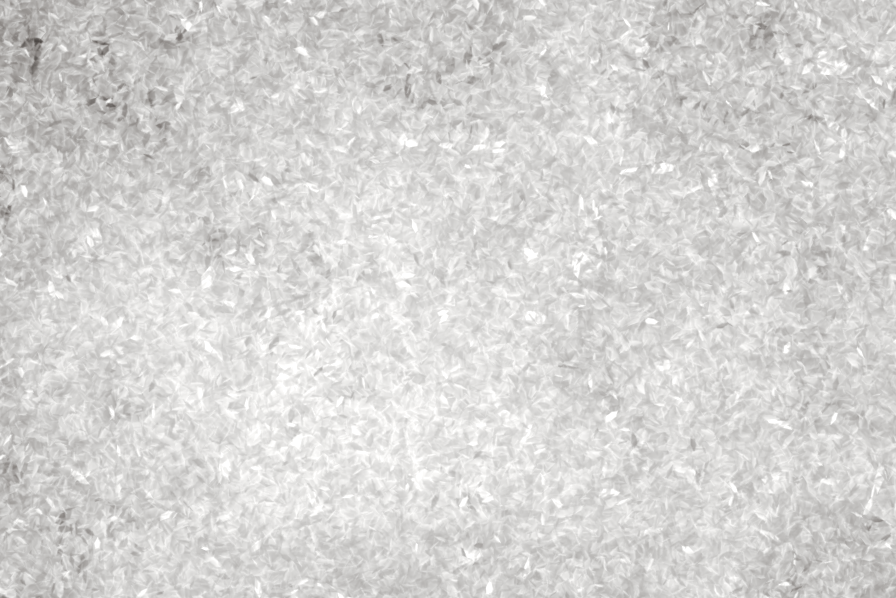
Reproduce this texture procedurally as a WebGL 1 fragment shader.

```glsl
precision highp float;
// Crushed ice: layers of small translucent shards under soft, uneven light.

uniform vec2 u_resolution;

const int LAYERS = 9;
const float COARSE_CELLS = 17.0;    // shard cells per canvas height, first layer
const float LAYER_GROWTH = 1.2;     // each layer is finer by this factor
const float EDGE_SOFTNESS = 0.0022; // in canvas heights
const float SHARD_OPACITY = 0.62;
const float CONTRAST_SHADE = 0.165;
const float CONTRAST_LIGHT = 0.115;
const float DARK_GAP_SHARE = 0.09;
const float GLINT_SHARE = 0.035;
const float BASE_LIGHT = 0.855;
const vec2 GLOW_CENTER = vec2(0.31, 0.26);
const vec3 SHADE_TINT = vec3(0.016, -0.002, -0.014);
const vec3 LIGHT_TINT = vec3(0.004, 0.001, -0.005);

float hash(vec2 p) {
  vec3 q = fract(vec3(p.xyx) * 0.1031);
  q += dot(q, q.yzx + 33.33);
  return fract((q.x + q.y) * q.z);
}

vec2 hash2(vec2 p) {
  return vec2(hash(p + 17.3), hash(p + 61.7));
}

float noise(vec2 p) {
  vec2 i = floor(p);
  vec2 f = fract(p);
  f = f * f * (3.0 - 2.0 * f);
  return mix(mix(hash(i), hash(i + vec2(1.0, 0.0)), f.x),
             mix(hash(i + vec2(0.0, 1.0)), hash(i + 1.0), f.x), f.y);
}

float fbm(vec2 p) {
  float sum = 0.0;
  float weight = 0.5;
  for (int i = 0; i < 4; i++) {
    sum += weight * noise(p);
    p = p * 2.03 + 11.7;
    weight *= 0.5;
  }
  return sum;
}

vec2 rotate(vec2 p, float angle) {
  float c = cos(angle);
  float s = sin(angle);
  return vec2(c * p.x - s * p.y, s * p.x + c * p.y);
}

// Lays one layer of shards over the tone, where 0 is the local mean.
float layShards(float tone, vec2 p, float cells, float seed, float gaps) {
  vec2 g = rotate(p, seed * 1.7) * cells + seed * 37.0 + 100.0;
  vec2 home = floor(g);
  float soft = EDGE_SOFTNESS * cells;
  for (int y = -1; y <= 1; y++) {
    for (int x = -1; x <= 1; x++) {
      vec2 id = home + vec2(float(x), float(y));
      vec2 place = hash2(id);
      vec2 shape = hash2(id + 129.1);
      vec2 look = hash2(id + 311.9);
      float kind = hash(id + 487.3);

      // Skewed, tapered sliver
      vec2 q = rotate(g - id - 0.15 - 0.7 * place, 6.2832 * hash(id + 5.1));
      q.x += q.y * (look.y - 0.5) * 1.6;
      float len = mix(0.35, 0.8, shape.x);
      float wide = len * mix(0.18, 0.6, shape.y);
      float taper = mix(0.3, 0.95, look.y) * wide / len;
      float d = max(abs(q.y) + taper * (abs(q.x) + 0.4 * q.x) - wide,
                    abs(q.x) - len);
      float cover = smoothstep(soft, -soft, d);

      // Facet shading, with a bright rim on one long side
      float facet = 2.0 * look.x - 1.0 + 0.45 * q.y / wide;
      float dark = step(kind, DARK_GAP_SHARE) * gaps;
      float glint = step(1.0 - GLINT_SHARE, kind);
      facet += 1.2 * glint - 2.6 * dark;
      float rim = exp(-pow(d / (1.4 * soft), 2.0)) * step(0.0, q.y);
      float opacity = SHARD_OPACITY * mix(0.45, 1.15, place.x);
      tone = mix(tone, facet, cover * min(1.0, opacity + 0.3 * glint));
      tone += 0.4 * rim * cover * (look.x - 0.25);
    }
  }
  return tone;
}

// Glow at lower left, dim corners, shade along the left edge
float lighting(vec2 uv, vec2 p) {
  vec2 c = uv - 0.5;
  vec2 glow = (uv - GLOW_CENTER) * vec2(1.2, 1.0);
  float light = BASE_LIGHT + 0.065 * exp(-dot(glow, glow) * 13.0);
  light -= 0.17 * dot(c, c) + 0.055 * exp(-uv.x * 9.0);
  light -= 0.09 * exp(-3.5 * length(uv - vec2(0.0, 1.0)));
  return light + 0.13 * (fbm(p * 5.0 + 40.0) - 0.47);
}

void main() {
  vec2 uv = gl_FragCoord.xy / u_resolution;
  vec2 p = gl_FragCoord.xy / u_resolution.y;

  float light = lighting(uv, p);
  float shade = smoothstep(0.88, 0.68, light);
  float gaps = smoothstep(0.38, 0.66, fbm(p * 9.0 + 7.0)) * mix(0.55, 1.3, shade);

  float tone = 0.0;
  float cells = COARSE_CELLS;
  for (int i = 0; i < LAYERS; i++) {
    tone = layShards(tone, p, cells, float(i) + 1.0, gaps);
    cells *= LAYER_GROWTH;
  }

  float value = light + tone * mix(CONTRAST_LIGHT, CONTRAST_SHADE, shade);
  value += 0.03 * (noise(p * 170.0) - 0.5);
  vec3 color = value + mix(LIGHT_TINT, SHADE_TINT, smoothstep(0.85, 0.45, value));
  gl_FragColor = vec4(clamp(color, 0.0, 1.0), 1.0);
}
```
